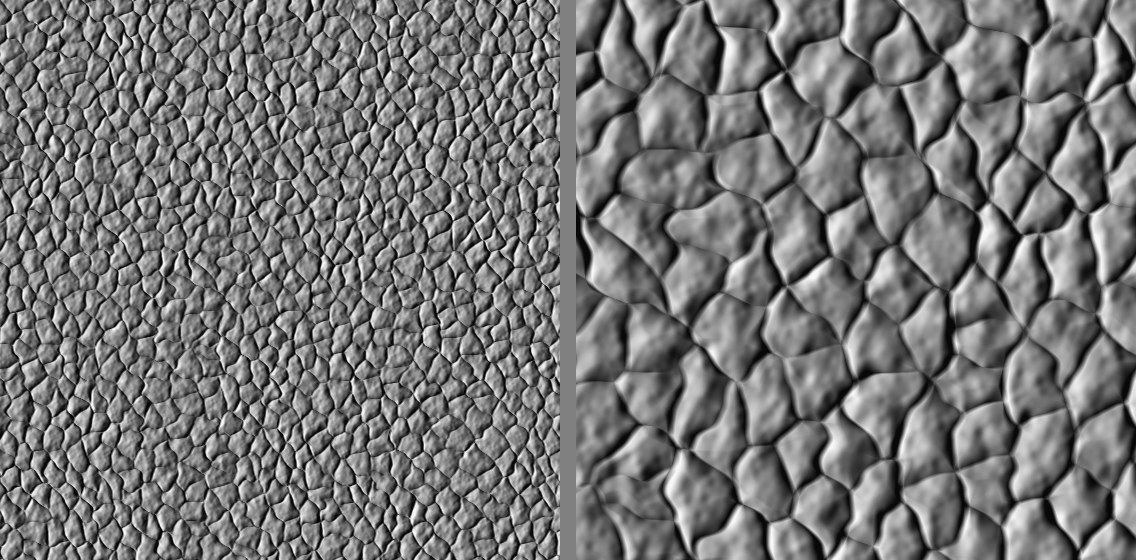
Left: the whole. Right: its middle third, enlarged.
Give the GLSL for this texture map, as a Shadertoy shader.

```glsl
// Grey embossed leather: upright diamond grains split by dark creases, lit from the left.

#define GRAINS vec2(25.0, 31.0)   // grains per row and rows up the canvas
#define ROW_PITCH 0.62            // row spacing relative to grain spacing
#define JITTER vec2(0.66, 0.80)   // irregularity of the grains
#define CREASE 0.22               // crease width, in grains
#define BUMP 0.50                 // height of the surface bumps
#define LEAN 0.034                // sideways drift of the grain rows
#define LIGHT vec2(0.97, -0.24)   // direction in which the light travels
#define REACH 0.0020              // distance over which slope is measured
#define GAIN 1.08                 // strength of the relief
#define SHADE 0.22                // darkening inside creases
#define MID 0.485                 // grey of a level surface

vec2 hash2(vec2 p) {
    vec3 q = fract(p.xyx * vec3(0.1031, 0.1030, 0.0973));
    q += dot(q, q.yzx + 33.33);
    return fract((q.xx + q.yz) * q.zy);
}

// Smooth value noise, 0 to 1
float noise(vec2 p) {
    vec2 i = floor(p), f = fract(p);
    f = f * f * (3.0 - 2.0 * f);
    float low = mix(hash2(i).x, hash2(i + vec2(1, 0)).x, f.x);
    float high = mix(hash2(i + vec2(0, 1)).x, hash2(i + vec2(1, 1)).x, f.x);
    return mix(low, high, f.y);
}

// Gap between the two nearest centres of staggered rows: zero along creases
float creaseGap(vec2 p) {
    float row = floor(p.y);
    float nearest = 9.0, second = 9.0;
    for (int y = -2; y <= 2; y++) {
        float r = row + float(y);
        float stagger = 0.5 * mod(r, 2.0);
        float column = floor(p.x - stagger);
        for (int x = -1; x <= 1; x++) {
            vec2 c = vec2(column + float(x), r);
            vec2 centre = c + 0.5 + JITTER * (hash2(c + 17.0) - 0.5);
            centre.x += stagger;
            float d = length((centre - p) * vec2(1.0, ROW_PITCH));
            second = min(second, max(nearest, d));
            nearest = min(nearest, d);
        }
    }
    return second - nearest;
}

// Height in x, depth of the main creases alone in y
vec2 leather(vec2 uv) {
    // Bend the rows broadly, then roughen the crease lines
    vec2 bent = uv;
    bent.x += LEAN * (noise(uv * 4.5) + 0.7 * noise(uv * 11.0 + 40.0) - 0.85);
    vec2 rough = vec2(noise(uv * 64.0), noise(uv * 64.0 + 71.0)) - 0.5;
    vec2 p = bent * GRAINS + vec2(0.26, 0.34) * rough;

    // Domed grains with creases of uneven depth
    float gap = creaseGap(p + 6.0);
    float depth = mix(0.5, 1.05, noise(uv * 30.0 + 9.0));
    float crease = exp(-gap / CREASE);
    float h = 0.25 * gap - depth * crease;

    // Bumps in three sizes, slanted so that they follow no grid
    vec2 q = mat2(0.92, 0.39, -0.39, 0.92) * uv;
    h += BUMP * (noise(q * vec2(84.0, 66.0) + 13.0) - 0.5);
    h += 0.55 * BUMP * (noise(q.yx * vec2(105.0, 135.0) + 57.0) - 0.5);
    h += 0.28 * BUMP * (noise(q * vec2(230.0, 190.0) + 31.0) - 0.5);
    return vec2(h, crease);
}

void mainImage(out vec4 fragColor, in vec2 fragCoord) {
    vec2 uv = fragCoord / iResolution.y;
    vec2 ahead = leather(uv + LIGHT * REACH);
    vec2 behind = leather(uv - LIGHT * REACH);

    // Slopes facing the light brighten, far slopes and creases darken
    float relief = GAIN * (ahead.x - behind.x);
    float hollow = SHADE * (0.30 - 0.5 * (ahead.y + behind.y));
    float tone = relief + hollow;
    tone /= sqrt(1.0 + 1.6 * tone * tone);
    fragColor = vec4(vec3(clamp(MID + tone, 0.03, 0.97)), 1.0);
}
```
